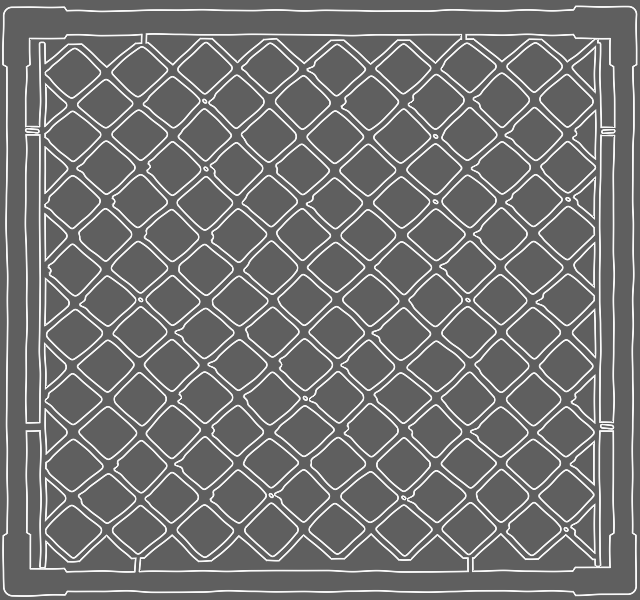
Give the GLSL for this pattern, as a Shadertoy shader.

```glsl
// Outline drawing of a chain-link panel: diamond mesh on two interleaved lattices,
// tension bars, ties and a pipe frame with thicker elbows. All openings form one
// signed field (negative inside a hole), whose zero contour is stroked evenly.

const vec3 GROUND = vec3(0.372);
const vec3 STROKE = vec3(0.975);
const float HALF_STROKE = 0.00145;
const float PITCH = 0.1097;                     // mesh repeat, in canvas heights
const vec2 MESH_ORIGIN = vec2(0.0278, 0.0548);
const float WIRE_SLOPE = 0.92;
const float END_ROW = 3.5;                      // outermost full row, in pitches
const float BAR_X = 0.4625;
const float BAR_HALF = 0.0045;

float hash(vec2 p) {
    vec3 h = fract(vec3(p.xyx) * 0.1031);
    h += dot(h, h.yzx + 33.33);
    return fract((h.x + h.y) * h.z);
}

// Smooth value noise in -1..1
float noise(vec2 p) {
    vec2 i = floor(p), f = fract(p);
    f = f * f * (3.0 - 2.0 * f);
    float low = mix(hash(i), hash(i + vec2(1, 0)), f.x);
    float high = mix(hash(i + vec2(0, 1)), hash(i + vec2(1, 1)), f.x);
    return 2.0 * mix(low, high, f.y) - 1.0;
}

vec2 wobble(vec2 p, float frequency, float amount) {
    p = p * frequency + 50.0;
    return amount * vec2(noise(p), noise(p + 31.7));
}

float box(vec2 p, vec2 halfSize, float radius) {
    vec2 d = abs(p) - halfSize + radius;
    return length(max(d, 0.0)) + min(max(d.x, d.y), 0.0) - radius;
}

vec2 nearestNode(vec2 grid, vec2 shift) {
    return floor(grid - shift + 0.5) + shift;
}

// One mesh opening: rounded diamond, blunt sides, a kinked twist on the left
float meshCell(vec2 grid, vec2 shift) {
    vec2 id = nearestNode(grid, shift);
    if (abs(id.y + 0.5) > END_ROW + 0.25) return 1.0;
    vec2 v = (grid - id) * PITCH;
    float twist = 0.0058 * smoothstep(0.1, 0.9, hash(id + 61.0));
    float nearLeft = 1.0 - smoothstep(-0.046, -0.022, v.x);
    float nearAxis = exp(-v.y * v.y / 0.00016);
    float phase = 6.28 * hash(id + 83.0);
    v.x -= twist * nearLeft * nearAxis * (0.35 + sin(v.y * 330.0 + phase));
    vec2 soft = sqrt(v * v + 0.000012);
    float size = 0.0462 + 0.0012 * (hash(id + 47.0) - 0.5);
    float slant = (WIRE_SLOPE * soft.x + soft.y - size) / 1.36;
    float side = abs(v.x) - mix(0.0455, 0.0490, hash(id + 29.0));
    vec2 corner = vec2(slant, side) + 0.003;
    return length(max(corner, 0.0)) + min(max(corner.x, corner.y), 0.0) - 0.003;
}

// Occasional small eye where wires cross
float eyelet(vec2 grid, vec2 shift) {
    vec2 id = nearestNode(grid, shift);
    if (hash(id + 113.0) < 0.92 || abs(id.y + 0.5) > END_ROW) return 1.0;
    vec2 v = (grid - id) * PITCH;
    return length(vec2(v.x + 0.5 * v.y, v.y)) - 0.0028;
}

// Zigzag silhouette along the top and bottom of the mesh
float meshEdge(vec2 grid) {
    float x = abs(grid.x - floor(grid.x + 0.5)) * PITCH;
    float rise = min(0.0595 - WIRE_SLOPE * sqrt(x * x + 0.000012), 0.0495);
    float y = abs((grid.y + 0.5) * PITCH);
    return (y - END_ROW * PITCH - rise) / 1.36;
}

// Gap between frame and mesh, interrupted by the ties
float frameGap(vec2 p, vec2 grid, float elbow) {
    float inner = box(p + vec2(0, 0.0055), vec2(0.4895, 0.447), 0.006) + elbow;
    float bar = box(vec2(abs(p.x) - BAR_X, p.y + 0.008), vec2(BAR_HALF, 0.437), 0.003);
    float panel = min(max(meshEdge(grid), abs(p.x) - BAR_X), bar);
    float uprightTie = abs(abs(p.x + 0.027) - 0.271 + 0.012 * p.y) - 0.004;
    float sideTie = abs(abs(p.y - 0.035) - 0.246) - 0.007;
    return max(inner, -min(panel, min(uprightTie, sideTie)));
}

// Flattened loops inside the side ties; the lower left tie is plain
float tieLoop(vec2 p) {
    if (p.x < 0.0 && p.y < 0.0) return 1.0;
    vec2 v = vec2(abs(p.x) - 0.479, abs(p.y - 0.035) - 0.246);
    v.y -= 0.08 * v.x;
    return length(vec2(max(abs(v.x) - 0.008, 0.0), v.y)) - 0.0028;
}

float openings(vec2 p) {
    vec2 bent = p + wobble(p, 9.0, 0.0045) + wobble(p, 38.0, 0.0011);
    bent.y -= 0.010 * p.x * (p.y + 0.5);
    vec2 grid = (bent - MESH_ORIGIN) / PITCH;
    vec2 q = p + wobble(p, 24.0, 0.0014) + wobble(p, 7.0, 0.0012);
    vec2 joint = smoothstep(vec2(0.421, 0.387), vec2(0.427, 0.393), abs(q));
    float elbow = 0.006 * joint.x * joint.y;

    float mesh = min(meshCell(grid, vec2(0)), meshCell(grid, vec2(0.5)));
    mesh = max(mesh, abs(q.x) - BAR_X + BAR_HALF);
    float eyes = min(eyelet(grid, vec2(0.5, 0)), eyelet(grid, vec2(0, 0.5)));
    eyes = max(eyes, abs(q.x) - 0.44);
    float outer = box(q + vec2(0, 0.002), vec2(0.5215, 0.484), 0.008) - elbow;
    float gaps = min(frameGap(q, grid, elbow), tieLoop(q));
    return min(min(mesh, eyes), min(gaps, -outer));
}

void mainImage(out vec4 fragColor, in vec2 fragCoord) {
    vec2 p = (fragCoord - 0.5 * iResolution.xy) / iResolution.y;
    vec2 e = vec2(0.0005, 0.0);
    vec2 slope = vec2(openings(p + e) - openings(p - e),
                      openings(p + e.yx) - openings(p - e.yx)) / (2.0 * e.x);
    float d = abs(openings(p)) / clamp(length(slope), 0.6, 2.5);
    float blur = 0.5 / iResolution.y;
    float ink = 1.0 - smoothstep(HALF_STROKE - blur, HALF_STROKE + blur, d);
    fragColor = vec4(mix(GROUND, STROKE, ink), 1.0);
}
```
